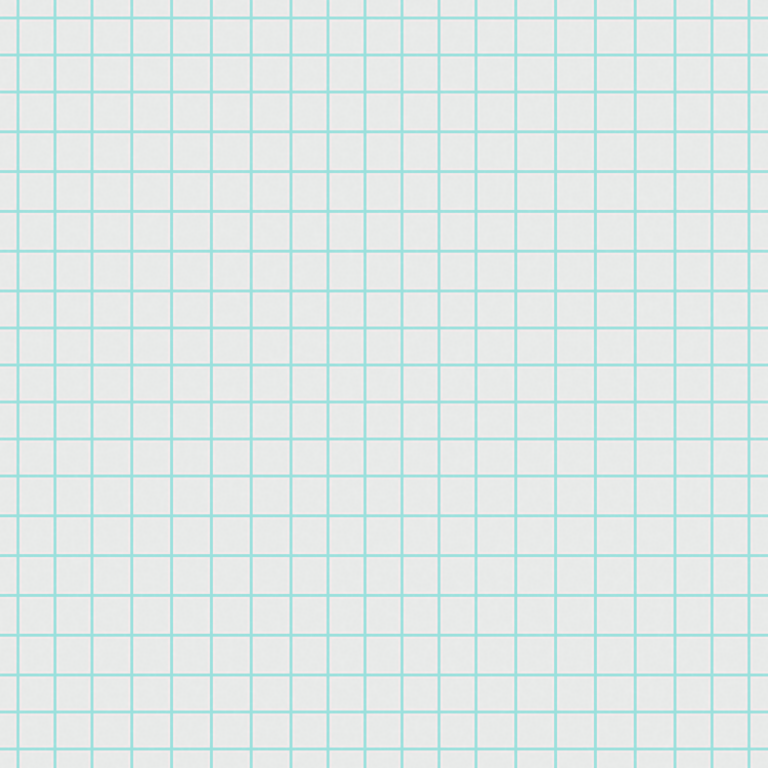
Reproduce this pattern procedurally as a Shadertoy shader.

```glsl
// Graph paper: a square grid of soft teal lines with a faint pink fringe on pale grey stock.
// Line spacing swells and shrinks along a triangle wave; wrapped cellular noise gives
// the paper its grain. Every period is whole, so the sheet tiles.

#define CELLS 20.0          // squares across and down
#define DRIFT_PERIOD 10.0   // squares per cycle of the uneven spacing
#define DRIFT 0.091         // largest line offset, in squares
#define LINE_CENTER 0.487   // mean line position inside its square
#define LINE_HALF 0.0019    // half line width, in canvas units
#define LINE_SOFT 0.0011    // softness of the line edge
#define FRINGE_HALF 0.0048  // reach of the pink fringe
#define GRAIN 0.016         // strength of the paper grain
#define PAPER vec3(0.912, 0.919, 0.914)
#define FRINGE vec3(0.955, 0.918, 0.920)
#define INK vec3(0.605, 0.880, 0.865)

vec2 hash22(vec2 p) {
    vec3 q = fract(p.xyx * vec3(0.1031, 0.1030, 0.0973));
    q += dot(q, q.yzx + 33.33);
    return fract((q.xx + q.yz) * q.zy);
}

// Distance to the nearest scattered point, wrapping after 'count' cells
float cellNoise(vec2 uv, float count) {
    vec2 p = uv * count;
    vec2 id = floor(p);
    float nearest = 2.0;
    for (int j = -1; j <= 1; j++) {
        for (int i = -1; i <= 1; i++) {
            vec2 cell = id + vec2(i, j);
            vec2 point = cell + hash22(mod(cell, count) + count);
            nearest = min(nearest, distance(p, point));
        }
    }
    return nearest;
}

// Distance to the nearest grid line on each axis, in canvas units
vec2 lineDistance(vec2 uv) {
    vec2 p = uv * CELLS;
    vec2 id = floor(p);
    vec2 wave = 1.0 - 4.0 * abs(fract((id - 2.0) / DRIFT_PERIOD) - 0.5);
    return abs(p - id - LINE_CENTER - DRIFT * wave) / CELLS;
}

void mainImage(out vec4 fragColor, in vec2 fragCoord) {
    vec2 uv = fragCoord / iResolution.xy;
    uv.y = 1.0 - uv.y;   // spacing is counted from the top

    // Paper grain, fine and coarse
    float grain = 0.6 * cellNoise(uv, 190.0) + 0.4 * cellNoise(uv, 70.0) - 0.48;

    // Line and fringe coverage
    vec2 d = lineDistance(uv);
    float soft = max(LINE_SOFT, 0.7 / iResolution.y);
    vec2 ink = 1.0 - smoothstep(LINE_HALF - soft, LINE_HALF + soft, d);
    vec2 fringe = 1.0 - smoothstep(FRINGE_HALF - soft, FRINGE_HALF + soft, d);
    float inkCover = 1.0 - (1.0 - ink.x) * (1.0 - ink.y);
    float fringeCover = max(fringe.x, fringe.y);

    // Layers: paper, fringe, ink slightly worn by the grain
    vec3 color = mix(PAPER, FRINGE, fringeCover);
    color = mix(color, INK, inkCover * (1.0 - 0.12 * abs(grain)));
    color += GRAIN * grain;
    fragColor = vec4(color, 1.0);
}
```
